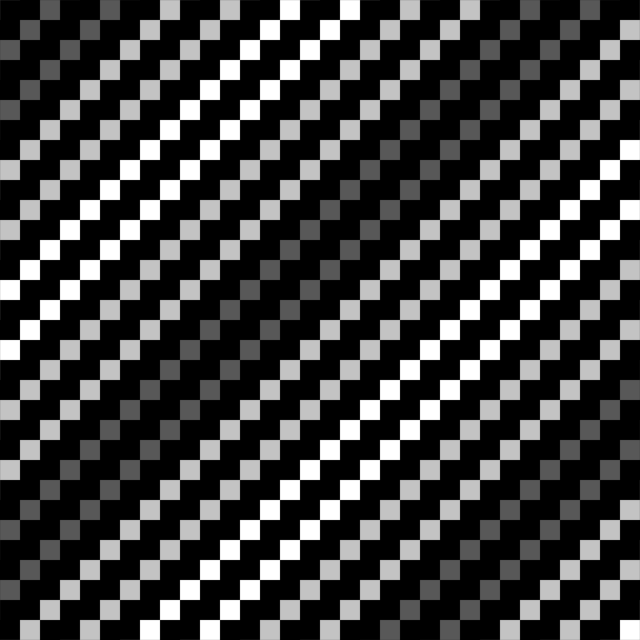
Write a three.js fragment shader that draws this pattern.

```glsl
varying vec2 vUv;

const float CELLS = 32.0;          // square cells across and down
const float STRIPE_STEP = 3.0;     // cells between diagonal stripes
const float BAND_STEP = 6.0;       // cells per brightness band (two stripes)
const float BANDS = 4.0;           // dark, grey, white, grey
const float EDGE_PIXELS = 0.74;    // half width of the edge smoothing

const float DARK = 0.345;
const float GREY = 0.765;
const float WHITE = 1.0;

// Brightness of a band: dark -> grey -> white -> grey
float bandShade(float band) {
  float distanceFromWhite = abs(band - 2.0);
  return distanceFromWhite < 0.5 ? WHITE : (distanceFromWhite < 1.5 ? GREY : DARK);
}

// Flat shade of one cell, constant along its rising diagonal
float cellShade(vec2 cell) {
  float diagonal = cell.x - cell.y + CELLS - 0.5;
  float lit = step(STRIPE_STEP - 1.0, mod(diagonal, STRIPE_STEP));
  float band = floor(mod(diagonal, BAND_STEP * BANDS) / BAND_STEP);
  return lit * bandShade(band);
}

// Blend the four nearest cells across a narrow smoothed border
float smoothCells(vec2 grid, vec2 softness) {
  vec2 shifted = grid - 0.5;
  vec2 cell = floor(shifted);
  vec2 blend = smoothstep(0.5 - softness, 0.5 + softness, shifted - cell);
  float lower = mix(cellShade(cell), cellShade(cell + vec2(1.0, 0.0)), blend.x);
  float upper = mix(cellShade(cell + vec2(0.0, 1.0)), cellShade(cell + 1.0), blend.x);
  return mix(lower, upper, blend.y);
}

void main() {
  vec2 grid = vUv * CELLS;
  vec2 softness = clamp(fwidth(grid) * EDGE_PIXELS, 0.001, 0.5);
  gl_FragColor = vec4(vec3(smoothCells(grid, softness)), 1.0);
}
```
